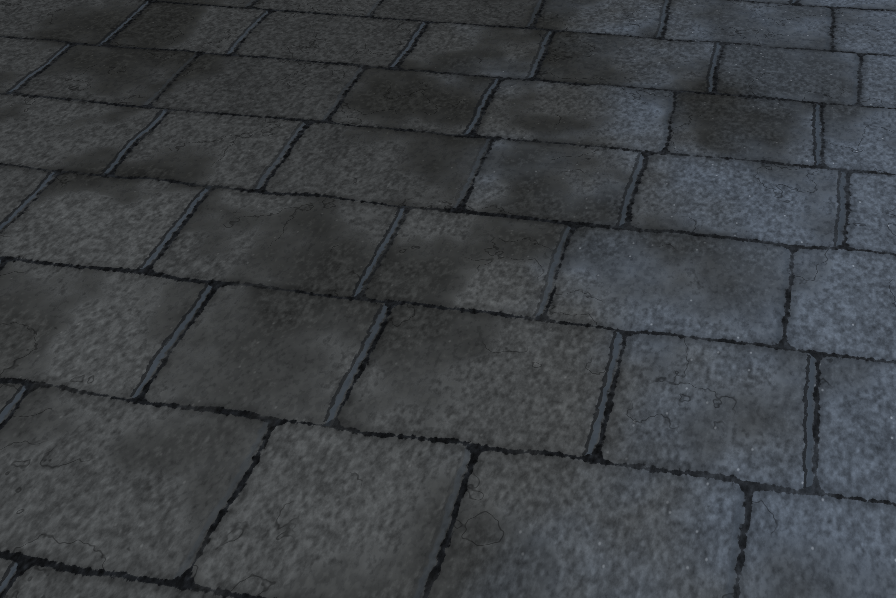
A Shadertoy shader for this texture:

```glsl
#define STONE vec3(0.256, 0.264, 0.268)
#define WET vec3(0.142, 0.145, 0.142)
#define SHEEN vec3(0.325, 0.365, 0.420)
#define RIDGE vec3(0.235, 0.270, 0.310)
#define JOINT vec3(0.085, 0.092, 0.102)
#define PAIR_WIDTH 0.458
#define LONG_SHARE 0.56
#define COLUMN_SCALE 6.0
#define JOINT_WIDTH 0.013
#define CORNER 0.09

// Start of a long slab in each course, from far to near
const float COURSE_SHIFT[9] = float[9](
    -0.350, -0.295, -0.457, -0.505, -0.271, -0.333, -0.498, -0.354, -0.240);

float hash(vec2 p) {
    p = fract(p * vec2(0.1031, 0.1137));
    p += dot(p, p.yx + 33.33);
    return fract((p.x + p.y) * p.x * 57.3);
}

float noise(vec2 p) {
    vec2 i = floor(p), f = fract(p);
    f = f * f * (3.0 - 2.0 * f);
    i += 200.0;
    return mix(mix(hash(i), hash(i + vec2(1, 0)), f.x),
               mix(hash(i + vec2(0, 1)), hash(i + vec2(1, 1)), f.x), f.y);
}

float fbm(vec2 p) {
    float sum = 0.0, amp = 0.5;
    for (int i = 0; i < 5; i++) {
        sum += amp * noise(p);
        p = mat2(1.6, 1.2, -1.2, 1.6) * p + 7.3;
        amp *= 0.5;
    }
    return sum;
}

// Slanted view: columns and courses each converge to their own far point
vec2 toGround(vec2 p) {
    float depth = (p.y + 0.781) / (1.0 + 0.096 * p.x);
    float column = (p.x - 1.4355) / (p.y + 1.0547);
    return vec2(column * COLUMN_SCALE, 9.851 - 8.294 / depth);
}

float roundedBox(vec2 p, vec2 halfSize, float r) {
    vec2 q = abs(p) - halfSize + r;
    return length(max(q, 0.0)) + min(max(q.x, q.y), 0.0) - r;
}

void mainImage(out vec4 fragColor, in vec2 fragCoord) {
    vec2 p = fragCoord / iResolution.y;
    p.y = 1.0 - p.y;
    vec2 ground = toGround(p);
    float pixel = 0.5 * length(fwidth(ground));

    // Slab lookup on slightly wavering joints
    vec2 wobble = vec2(fbm(ground * 2.5), fbm(ground * 2.5 + 31.0)) - 0.48;
    vec2 g = ground + 0.07 * wobble;
    float course = floor(g.y);
    float shift = COURSE_SHIFT[int(clamp(course + 3.0, 0.0, 8.0))];
    float t = (g.x / COLUMN_SCALE - shift) / PAIR_WIDTH;
    float isShort = step(LONG_SHARE, fract(t));
    float share = mix(LONG_SHARE, 1.0 - LONG_SHARE, isShort);
    float along = fract(t) - isShort * LONG_SHARE - 0.5 * share;
    vec2 local = vec2(along * PAIR_WIDTH * COLUMN_SCALE, fract(g.y) - 0.5);
    vec2 halfSize = vec2(0.5 * share * PAIR_WIDTH * COLUMN_SCALE, 0.5);
    vec2 id = vec2(2.0 * floor(t) + isShort, course) + 50.0;
    float tone = hash(id);
    float edge = -roundedBox(local, halfSize, CORNER);

    // Stone face: slab tone, cleft relief and grain
    vec2 face = ground + tone * 3.0;
    float cleft = fbm(face * 2.8);
    float relief = cleft - fbm(face * 2.8 + vec2(0.10, -0.10));
    float grain = fbm(ground * vec2(40.0, 30.0)) - 0.48;
    vec3 color = STONE * (0.95 + 0.12 * tone);
    color *= mix(0.80, 1.04, smoothstep(0.0, 0.6, p.y));

    // Damp stains with crisp margins, heaviest far away
    float patches = fbm(ground * 1.2 + tone * 0.8 + 4.0) + 0.3 * (cleft - 0.48);
    float wet = 0.55 * smoothstep(0.47, 0.51, patches + 0.2 * grain);
    wet += 0.45 * smoothstep(0.52, 0.62, patches + 0.3 * grain);
    wet *= mix(0.85, 0.40, smoothstep(0.1, 0.85, p.y));
    color = mix(color, WET, wet);

    // Cool sky sheen growing to the right, broken by dry areas
    float reach = p.x + 0.8 * (fbm(ground * 1.7 + 19.0) - 0.48) + 0.15 * (tone - 0.5);
    float sheen = smoothstep(0.75, 1.45, reach) * (1.0 - 0.45 * wet);
    color = mix(color, SHEEN, 0.75 * sheen);
    color *= 1.0 + 0.6 * relief + 0.75 * grain;

    // Thin broken clefts across some slabs
    float cleftLine = smoothstep(0.012, 0.0, abs(cleft - 0.56));
    cleftLine *= smoothstep(0.50, 0.62, noise(face * 2.1 + 80.0));
    color *= 1.0 - 0.3 * cleftLine;

    // Pale mineral specks
    vec2 speckPoint = ground * vec2(45.0, 35.0);
    float speck = step(0.985, hash(floor(speckPoint) + 400.0));
    speck *= smoothstep(0.5, 0.1, length(fract(speckPoint) - 0.5));
    color += 0.14 * speck * (0.4 + sheen);

    // Soft worn rim, then a faint groove and ridge by some upright joints
    color *= mix(0.84, 1.0, smoothstep(0.01, 0.08, edge));
    float side = halfSize.x - local.x + 0.03 * grain;
    float grooved = smoothstep(0.25, 0.75, hash(id + 9.0));
    float ridge = smoothstep(0.065, 0.045, side) * smoothstep(0.015, 0.03, side);
    color = mix(color, RIDGE, ridge * (0.25 + 0.45 * grooved));
    float crease = 1.0 - smoothstep(0.006, 0.008 + pixel, abs(side - 0.065));
    color = mix(color, JOINT, 0.65 * crease * grooved * step(0.02, edge));

    // Joints of uneven width, fading where they are filled
    float width = JOINT_WIDTH * (0.5 + 1.1 * noise(ground * 2.5 + 60.0));
    float joint = 1.0 - smoothstep(width - pixel, width + pixel, edge + 0.035 * grain);
    float filled = smoothstep(0.55, 0.8, noise(ground * 5.0 + 35.0));
    vec3 jointColor = JOINT * (1.0 + 1.8 * grain + 0.5 * sheen);
    color = mix(color, jointColor, joint * (0.95 - 0.35 * filled));

    fragColor = vec4(clamp(color, 0.0, 1.0), 1.0);
}
```
